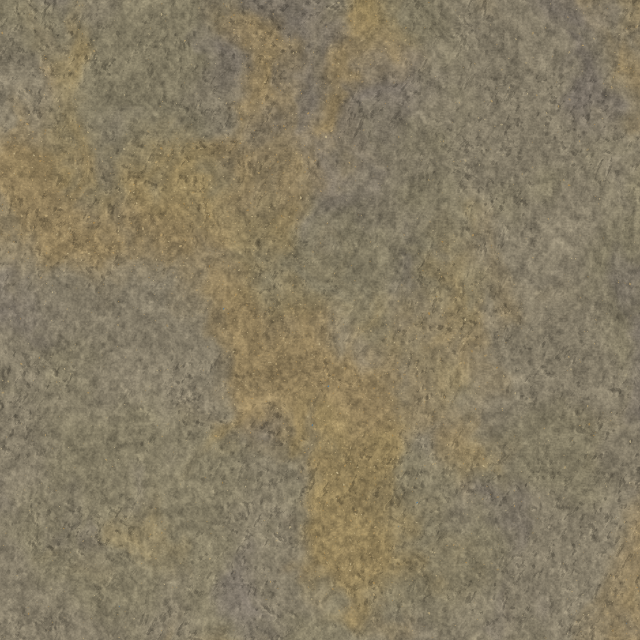
This texture is drawn by a WebGL 1 fragment shader. Its source:

```glsl
precision highp float;
// Weathered earthen stone: grey-brown grain, ochre stains, violet-grey shadows and tiny chips.

uniform vec2 u_resolution;

float hash(vec2 p) {
  return fract(sin(dot(p, vec2(127.1, 311.7))) * 43758.5453);
}

float valueNoise(vec2 p) {
  vec2 cell = floor(p);
  vec2 f = fract(p);
  f = f * f * (3.0 - 2.0 * f);
  float low = mix(hash(cell), hash(cell + vec2(1.0, 0.0)), f.x);
  float high = mix(hash(cell + vec2(0.0, 1.0)), hash(cell + 1.0), f.x);
  return mix(low, high, f.y);
}

// Four rotated octaves, normalised to 0..1
float fbm(vec2 p) {
  float sum = 0.0;
  float weight = 0.533;
  for (int i = 0; i < 4; i++) {
    sum += weight * valueNoise(p);
    p = mat2(1.6, 1.2, -1.2, 1.6) * p + 17.3;
    weight *= 0.5;
  }
  return sum;
}

// Coverage of one small irregular chip per occupied cell
float chip(vec2 p, float chance, float pixel) {
  vec2 cell = floor(p);
  vec2 jitter = vec2(hash(cell + 3.1), hash(cell + 8.7));
  vec2 d = fract(p) - 0.3 - 0.4 * jitter;
  float angle = 6.283 * hash(cell + 5.9);
  float c = cos(angle);
  float s = sin(angle);
  d = mat2(c, -s, s, c) * d * vec2(1.0, 1.5);
  float radius = mix(0.09, 0.25, pow(hash(cell + 1.7), 3.0));
  float shape = 1.0 - smoothstep(radius - pixel * 0.6, radius + pixel * 0.6, length(d));
  return shape * step(hash(cell), chance);
}

void main() {
  vec2 uv = gl_FragCoord.xy / u_resolution.y;
  vec2 warp = vec2(fbm(uv * 11.0 + 4.0), fbm(uv * 11.0 + 31.0)) - 0.5;

  // Broad stains, stretched upright with ragged borders
  vec2 stainUv = uv + warp * 0.14;
  float ochre = smoothstep(0.46, 0.76, fbm(stainUv * vec2(6.5, 4.0) + 12.4));
  float shadow = smoothstep(0.50, 0.76, fbm(stainUv * vec2(8.0, 6.0) + 47.8));
  shadow *= 1.0 - ochre;

  vec3 color = mix(vec3(0.518, 0.484, 0.408), vec3(0.568, 0.497, 0.362), ochre);
  color = mix(color, vec3(0.465, 0.433, 0.398), shadow * 0.75);
  float moss = smoothstep(0.40, 0.66, fbm(uv * 7.0 + 83.0));
  color *= mix(vec3(1.0), vec3(0.995, 1.0, 0.965), moss);

  // Soft clouding below, crisp fine grain above
  float cloud = fbm(stainUv * 8.0 + 61.0) - 0.5;
  float mottling = fbm((uv + warp * 0.03) * 32.0 + 9.0) - 0.5;
  float grain = fbm(uv * vec2(125.0, 100.0) + warp * 3.0) - 0.5;
  float dust = valueNoise(uv * 290.0 + 5.0) - 0.5;
  float grit = valueNoise(uv * 470.0 + 38.0) - 0.5;
  color *= 1.0 + 0.14 * cloud + 0.20 * mottling + 0.42 * grain + 0.11 * dust + 0.13 * grit;

  // Small slanted pits with a lit lower rim
  vec2 pitUv = mat2(0.88, 0.47, -0.47, 0.88) * uv;
  pitUv = pitUv * vec2(150.0, 105.0) + warp * 4.0;
  float pit = smoothstep(0.58, 0.76, fbm(pitUv));
  float rim = smoothstep(0.58, 0.76, fbm(pitUv + vec2(0.35, 0.45)));
  float rough = smoothstep(0.35, 0.65, fbm(uv * 12.0 + 72.0));
  color *= 1.015 - (0.20 * pit - 0.09 * rim) * (0.4 + 0.6 * rough);

  // Pale, amber and rare blue chips, gathered in the ochre stains
  for (int i = 0; i < 2; i++) {
    float layer = float(i);
    float cells = 105.0 + 60.0 * layer;
    vec2 p = uv * cells + 13.0 * layer;
    float amount = chip(p, 0.025 + 0.22 * ochre, cells / u_resolution.y);
    float kind = hash(floor(p) + 21.3);
    vec3 chipColor = mix(vec3(0.68, 0.53, 0.30), vec3(0.80, 0.74, 0.58), kind);
    chipColor = mix(chipColor, vec3(0.30, 0.46, 0.60), step(0.996, kind));
    color = mix(color, chipColor, amount * (0.3 + 0.5 * hash(floor(p) + 6.2)));
  }

  gl_FragColor = vec4(clamp(color, 0.0, 1.0), 1.0);
}
```
